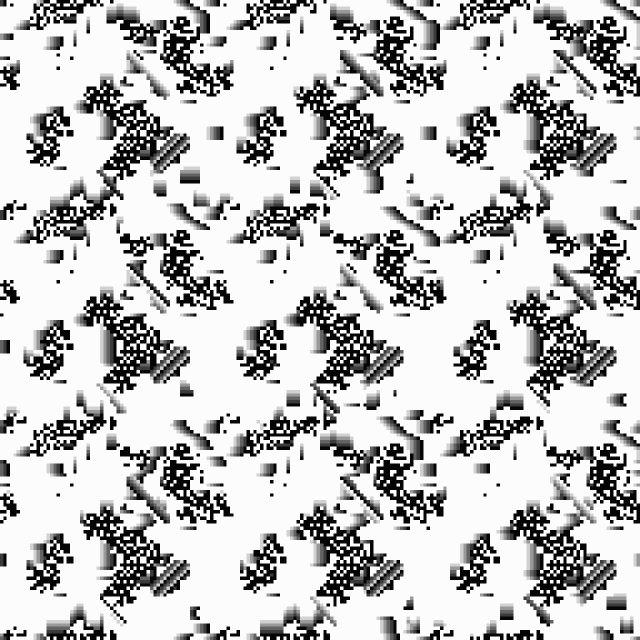
Write a Shadertoy shader that draws this pattern.

```glsl
#define REPEATS 3.0
#define CELLS 64.0        // cells across one repeat
#define VARIATION 0.14    // share of noise nodes that differ between repeats
#define ACTIVITY 0.47     // threshold for scattered trails
#define ROUGHNESS 0.07    // raggedness of the dark islands
#define EXTRA_DOTS 0.13
#define SAMPLES 2

const float SHADES[6] = float[6](0.02, 0.23, 0.39, 0.60, 0.82, 0.99);

float hash(vec2 p) {
    vec3 q = fract(vec3(p.xyx) * 0.1031);
    q += dot(q, q.yzx + 33.33);
    return fract((q.x + q.y) * q.z);
}

// Periodic lattice value, with a few nodes unique to each repeat
float node(vec2 i, float period) {
    vec2 w = mod(i, period) + period * 3.0;
    bool unique = hash(w + 91.0) < VARIATION;
    return hash(unique ? i + 217.0 : w);
}

float noise(vec2 p, float period) {
    vec2 x = p * period, i = floor(x), f = fract(x);
    f = f * f * (3.0 - 2.0 * f);
    vec2 e = vec2(0.0, 1.0);
    return mix(mix(node(i, period), node(i + e.yx, period), f.x),
               mix(node(i + e, period), node(i + e.yy, period), f.x), f.y);
}

// Capsule distance, wrapped around the repeat
float capsule(vec2 p, vec2 middle, vec2 halfSpan, float radius) {
    vec2 q = fract(p - middle + 0.5) - 0.5;
    float t = clamp(dot(q, halfSpan) / dot(halfSpan, halfSpan), -1.0, 1.0);
    return length(q - halfSpan * t) - radius;
}

float islands(vec2 p) {
    float d = capsule(p, vec2(0.56, 0.48), vec2(0.09, -0.06), 0.070);
    d = min(d, capsule(p, vec2(0.625, 0.32), vec2(0.055, 0.085), 0.070));
    d = min(d, capsule(p, vec2(0.24, 0.35), vec2(0.035, 0.06), 0.065));
    d = min(d, capsule(p, vec2(0.85, 0.79), vec2(0.01, 0.05), 0.085));
    d = min(d, capsule(p, vec2(0.95, 0.62), vec2(0.05, -0.01), 0.075));
    d = min(d, capsule(p, vec2(0.34, 0.975), vec2(0.15, 0.04), 0.058));
    d = min(d, capsule(p, vec2(0.63, 0.86), vec2(0.06, -0.015), 0.037));
    d = min(d, capsule(p, vec2(0.29, 0.725), vec2(0.03, 0.02), 0.016));
    return min(d, capsule(p, vec2(0.08, 0.02), vec2(0.02, 0.01), 0.030));
}

float clearings(vec2 p) {
    float d = capsule(p, vec2(0.37, 0.68), vec2(0.17, 0.05), 0.100);
    d = min(d, capsule(p, vec2(0.40, 0.27), vec2(0.01, 0.10), 0.060));
    d = min(d, capsule(p, vec2(0.94, 0.36), vec2(0.02, 0.10), 0.055));
    return min(d, capsule(p, vec2(0.08, 0.47), vec2(0.04, 0.01), 0.060));
}

bool isActive(vec2 p) {
    return clearings(p) > 0.0 && (noise(p, 8.0) > ACTIVITY || islands(p) < 0.03);
}

// Fading trail behind a moving front: 0 is the front, 5 is empty
int trail(vec2 cell) {
    vec2 dir = noise(cell / CELLS + 0.37, 6.0) > 0.5 ? vec2(1.0, 0.0) : vec2(0.0, -1.0);
    float ahead = noise((cell - dir) / CELLS, 16.0);
    for (int k = 0; k < 5; k++) {
        vec2 p = (cell + dir * float(k)) / CELLS;
        float here = noise(p, 16.0);
        if (here > 0.5 && ahead <= 0.5 && isActive(p)) return k;
        ahead = here;
    }
    return 5;
}

// One light cell in each two by two block, plus strays
bool isDot(vec2 cell) {
    vec2 w = mod(cell, CELLS);
    vec2 block = floor(w * 0.5);
    float pick = floor(hash(block + 13.0) * 4.0);
    vec2 spot = vec2(mod(pick, 2.0), floor(pick * 0.5));
    return all(equal(w - block * 2.0, spot)) || hash(w + 401.0) < EXTRA_DOTS;
}

float cellShade(vec2 index) {
    vec2 cell = index + 0.5, p = cell / CELLS;
    float edge = islands(p) + (noise(p, 32.0) - 0.42) * ROUGHNESS;
    if (edge < 0.0) return isDot(index) ? SHADES[5] : SHADES[0];

    // Diagonal hatching and long slanted streaks
    float ragged = (noise(p, 16.0) - 0.5) * 0.025;
    if (capsule(p, vec2(0.795, 0.29), vec2(0.045, 0.04), 0.052) + ragged < 0.0)
        return SHADES[int(mod(index.x - index.y, 4.0) * 1.34)];
    float streak = min(capsule(p, vec2(0.695, 0.655), vec2(0.07, -0.085), 0.026),
                       capsule(p, vec2(0.52, 0.14), vec2(0.05, -0.06), 0.018));
    if (streak + ragged < 0.0) return SHADES[int(mod(index.x + index.y, 6.0))];

    return SHADES[trail(cell)];
}

void mainImage(out vec4 fragColor, in vec2 fragCoord) {
    float shade = 0.0;
    for (int i = 0; i < SAMPLES * SAMPLES; i++) {
        vec2 offset = (vec2(i % SAMPLES, i / SAMPLES) + 0.5) / float(SAMPLES) - 0.5;
        vec2 uv = (fragCoord + offset) / iResolution.xy;
        shade += cellShade(floor(uv * REPEATS * CELLS));
    }
    fragColor = vec4(vec3(shade / float(SAMPLES * SAMPLES)), 1.0);
}
```
